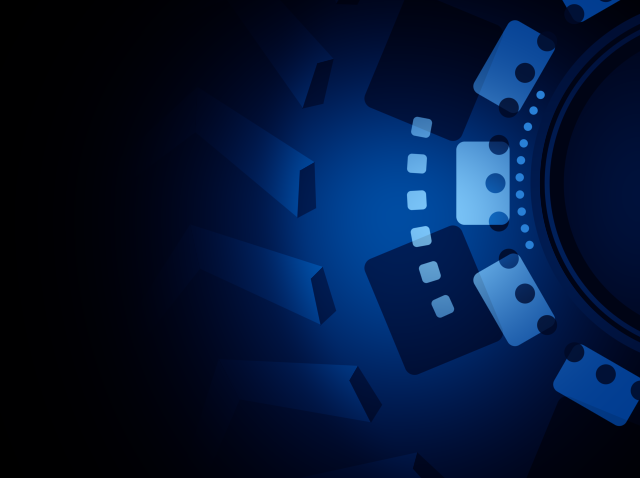
Give the GLSL for this background, as a Shadertoy shader.

```glsl
// Abstract blue wheel: rings, dots and rounded tiles around a hub, with folded arrows in a glow.

const float UNITS = 574.0;              // canvas height in design units, y runs downward
const vec2  HUB = vec2(860.0, 220.0);
const vec2  GLOW_POS = vec2(478.0, 260.0);
const vec4  GLOW_SPREAD = vec4(150.0, 170.0, 138.0, 187.0); // left, right, up, down
const float GLOW_LEVEL = 0.93;
const vec2  TILE_LIGHT = vec2(525.0, 262.0);
const float TILE_LIGHT_SPREAD = 108.0;
const vec3  TILE_DIM = vec3(0.0, 0.25, 0.60);
const vec3  TILE_BRIGHT = vec3(0.52, 0.81, 1.0);
const vec3  DOT_COLOR = vec3(0.16, 0.50, 0.84);
const vec2  HOLE_LIGHT = vec2(570.0, 260.0);
const float ARROW_GAIN = 1.32;
const float FOLD_GAIN = 0.62;
const float PLATE_GAIN = 0.52;

float pixelSize;

// Coverage of a shape with signed distance d
float fill(float d) {
    return 1.0 - smoothstep(-0.7, 0.7, d / pixelSize);
}

float roundBox(vec2 p, vec2 halfSize, float radius) {
    vec2 q = abs(p) - halfSize + radius;
    return length(max(q, 0.0)) + min(max(q.x, q.y), 0.0) - radius;
}

float band(float r, float inner, float outer) {
    return fill(max(inner - r, r - outer));
}

float falloff(vec2 d, vec2 spread) {
    d /= spread;
    return exp(-0.5 * dot(d, d));
}

// Brightness to blue
vec3 blueRamp(float g) {
    g = max(g, 0.0);
    return vec3(0.0, 0.33 * pow(g, 1.4), 0.68 * pow(g, 0.95));
}

// Radial (x) and tangential (y) coordinates at a given angle
vec2 wheelFrame(float r, float angle) {
    return r * vec2(cos(angle), sin(angle));
}

// Frame of the nearest copy in a ring of equal steps
vec2 repeatFrame(float r, float angle, float stepDeg, float offsetDeg) {
    float s = radians(stepDeg), a = angle - radians(offsetDeg);
    return wheelFrame(r, a - s * round(a / s));
}

// Arrow made of a lit arm, a fading back arm and a dark fold
vec3 arrow(vec2 q) {
    float along = q.x - 628.0;
    float tipEdge = 483.0 + min(17.0, 1.55 * q.y);
    float top = -0.572 * (q.x - 483.0) - q.y;
    float bottom = q.y - 68.0 + 0.75 * (q.x - 499.0);
    float front = fill(max(max(0.87 * top, 0.8 * bottom), max(tipEdge - q.x, along)));
    float backTop = -83.0 + 1.017 * along - q.y;
    float backBottom = q.y + 28.0 - 0.83 * along;
    float back = fill(max(max(0.7 * backTop, 0.77 * backBottom), -along));
    back *= 1.0 - smoothstep(0.0, 115.0, along);
    float foldEnds = max(0.65 * (q.x - 483.0) - q.y, q.y - 55.0 - 0.6 * (q.x - 478.0));
    float foldSides = max(483.0 - 0.09 * q.y - q.x, q.x - 500.0);
    float fold = fill(max(0.85 * foldEnds, foldSides));
    return vec3(front * mix(0.6, 1.0, smoothstep(640.0, 520.0, q.x)), 0.5 * back, fold);
}

void mainImage(out vec4 fragColor, in vec2 fragCoord) {
    pixelSize = UNITS / iResolution.y;
    vec2 p = fragCoord * pixelSize;
    p.y = UNITS - p.y;
    vec2 fromHub = p - HUB;
    float r = length(fromHub);
    float angle = atan(fromHub.y, -fromHub.x);

    // Soft background glow
    vec2 d = p - GLOW_POS;
    vec2 spread = vec2(d.x < 0.0 ? GLOW_SPREAD.x : GLOW_SPREAD.y,
                       d.y < 0.0 ? GLOW_SPREAD.z : GLOW_SPREAD.w);
    float g = GLOW_LEVEL * falloff(d, spread);
    g *= 1.0 - 0.2 * smoothstep(490.0, 560.0, r);

    // Folded arrows
    vec3 arrows = vec3(0.0);
    for (int k = -2; k <= 4; k++)
        arrows = max(arrows, arrow(wheelFrame(r, angle - radians(-3.0 + 15.0 * float(k)))));
    g *= mix(1.0, ARROW_GAIN, max(arrows.x, arrows.y));
    g *= mix(1.0, FOLD_GAIN, arrows.z);

    // Large dark plates
    vec2 q = repeatFrame(r, angle, 45.0, 22.5);
    float plate = fill(roundBox(q - vec2(367.0, 0.0), vec2(63.0, 75.0), 12.0));
    g *= mix(1.0, PLATE_GAIN, plate);

    // Hub disc and rings
    float ringLight = 0.55 + 0.45 * falloff(p - vec2(650.0, 270.0), vec2(130.0));
    float discLight = 0.08 + 0.24 * falloff(p - vec2(768.0, 235.0), vec2(85.0, 125.0));
    g = mix(g, 0.11, fill(r - 212.0));
    g = mix(g, 0.45 * ringLight, band(r, 212.0, 223.0));
    g = mix(g, 0.50 * ringLight, band(r, 200.0, 206.0));
    g = mix(g, discLight, fill(r - 183.0));
    vec3 col = blueRamp(g);

    // Bright tiles in two rings
    float light = falloff(p - TILE_LIGHT, vec2(TILE_LIGHT_SPREAD));
    vec3 tileColor = mix(TILE_DIM, TILE_BRIGHT, light) * (1.0 - 0.1 * plate);
    q = repeatFrame(r, angle, 30.0, 0.0);
    float tiles = fill(roundBox(q - vec2(280.0, 0.0), vec2(32.0, 50.0), 10.0));
    q = repeatFrame(r, angle, 7.0, -10.75);
    float inArc = step(abs(degrees(angle) - 6.75), 21.0);
    tiles = max(tiles, inArc * fill(roundBox(q - vec2(360.0, 0.0), vec2(11.5), 5.0)));
    col = mix(col, tileColor, 0.93 * tiles);

    // Round holes and small dots
    q = repeatFrame(r, angle, 10.0, 0.0);
    float holeLight = 0.2 + 0.9 * falloff(p - HOLE_LIGHT, vec2(58.0)) * tiles;
    col = mix(col, blueRamp(holeLight), 0.85 * fill(length(q - vec2(265.0, 0.0)) - 12.0));
    q = repeatFrame(r, angle, 5.0, -1.7);
    float dotArc = step(abs(degrees(angle) + 4.2), 25.0);
    col = mix(col, DOT_COLOR, dotArc * fill(length(q - vec2(236.0, 0.0)) - 5.0));

    fragColor = vec4(col, 1.0);
}
```
